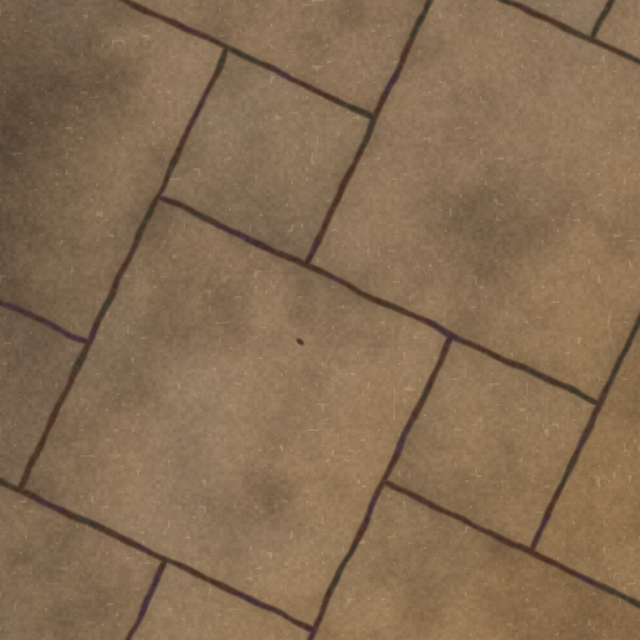
This texture is drawn by a WebGL 2 fragment shader. Its source:

```glsl
#version 300 es
precision highp float;
// Sandy stone paving of large and small squares in a tilted Pythagorean tiling.

uniform vec2 u_resolution;
out vec4 outColor;

const float SMALL_SIDE = 0.2545; // the large squares are twice as wide

float hash(vec2 p) {
    vec3 q = fract(vec3(p.xyx) * 0.1031);
    q += dot(q, q.yzx + 33.33);
    return fract((q.x + q.y) * q.z);
}

float noise(vec2 p) {
    vec2 i = floor(p), f = fract(p);
    f = f * f * (3.0 - 2.0 * f);
    return mix(mix(hash(i), hash(i + vec2(1, 0)), f.x),
               mix(hash(i + vec2(0, 1)), hash(i + vec2(1, 1)), f.x), f.y);
}

float fbm(vec2 p) {
    float sum = 0.0, amp = 0.5;
    for (int i = 0; i < 4; i++) {
        sum += amp * noise(p);
        p = mat2(1.6, 1.2, -1.2, 1.6) * p + 7.3;
        amp *= 0.5;
    }
    return sum / 0.9375;
}

float boxDistance(vec2 p, vec2 center, float halfSide) {
    vec2 d = abs(p - center) - halfSide;
    return max(d.x, d.y);
}

// x: distance to the nearest joint, yz: lattice cell, w: 1 for a small square
vec4 paving(vec2 p) {
    vec2 base = floor(vec2(2.0 * p.x + p.y, 2.0 * p.y - p.x) / 5.0);
    vec4 tile = vec4(1e3, 0, 0, 0);
    for (int j = -1; j <= 1; j++)
    for (int i = -1; i <= 1; i++) {
        vec2 cell = base + vec2(i, j);
        vec2 local = p - cell.x * vec2(2, 1) - cell.y * vec2(-1, 2);
        float large = boxDistance(local, vec2(1.0), 1.0);
        float small = boxDistance(local, vec2(0.5, -0.5), 0.5);
        if (large < tile.x) tile = vec4(large, cell, 0);
        if (small < tile.x) tile = vec4(small, cell, 1);
    }
    tile.x = -tile.x;
    return tile;
}

void main() {
    vec2 uv = gl_FragCoord.xy / u_resolution;
    vec2 p = vec2(uv.x, 1.0 - uv.y);
    float pixel = 1.0 / (u_resolution.y * SMALL_SIDE);

    // Tilted tile space, with slightly uneven joints
    vec2 q = mat2(0.904, -0.427, 0.427, 0.904) * (p - vec2(0.247, 0.306)) / SMALL_SIDE;
    vec2 wobble = vec2(noise(p * 28.0), noise(p * 28.0 + 51.0)) - 0.5;
    vec4 tile = paving(q + wobble * 0.02);
    float tone = hash(tile.yz * 3.7 + tile.w * 17.0 + 40.0);

    // Cloudy stone, offset per tile
    vec2 s = p + tone * 13.0;
    float cloud = fbm(s * 5.0);
    float mottling = fbm(s * 17.0 + 9.0);
    vec3 stone = mix(vec3(0.46, 0.37, 0.28), vec3(0.585, 0.475, 0.355),
                     smoothstep(0.22, 0.68, cloud * 0.65 + mottling * 0.35));
    vec3 pale = vec3(0.58, 0.49, 0.39);
    stone = mix(stone, pale, 0.45 * smoothstep(0.45, 0.75, fbm(s * 7.0 + 31.0)));
    stone = mix(stone, pale * 0.97, tile.w * 0.25);
    stone *= 0.975 + 0.05 * tone;

    // Uneven light: dim at the left, warm toward the lower right
    stone *= 1.0 - 0.34 * exp(-dot((p - vec2(-0.03, 0.2)) * vec2(5.5, 3.2),
                                   (p - vec2(-0.03, 0.2)) * vec2(5.5, 3.2)));
    stone *= 1.0 - 0.10 * smoothstep(0.25, 0.0, p.x) * smoothstep(0.3, 0.7, p.y);
    stone *= mix(vec3(0.99, 1.0, 1.02), vec3(1.05, 1.02, 0.93),
                 smoothstep(0.9, 1.9, p.x + p.y));

    // Fine grain and light grit
    float grain = noise(p * 150.0) * 0.6 + noise(p * 290.0 + 5.0) * 0.4 - 0.5;
    stone += grain * vec3(0.085, 0.08, 0.075);
    stone += 0.07 * smoothstep(0.86, 0.98, noise(p * 125.0 + 80.0));

    // Soft rim of dirt, then the dark joint with violet and green stains
    float edge = tile.x;
    stone *= 1.0 - 0.09 * exp(-edge * 16.0);
    float stain = noise(p * 23.0 + 3.0);
    vec3 joint = mix(vec3(0.24, 0.21, 0.16), vec3(0.29, 0.185, 0.14), smoothstep(0.2, 0.5, stain));
    joint = mix(joint, vec3(0.26, 0.18, 0.21), smoothstep(0.55, 0.8, stain));
    joint += grain * 0.08;
    float halfWidth = 0.016 + 0.008 * noise(p * 40.0 + 17.0);
    float seam = 1.0 - smoothstep(halfWidth - 0.012 - pixel * 0.5, halfWidth + 0.008 + pixel * 0.5, edge);
    vec3 color = mix(stone, joint, seam * 0.93);

    // Small dark chip near the center
    vec2 chip = (p - vec2(0.469, 0.534)) * vec2(1.0, 1.25);
    chip.y -= chip.x * 0.6;
    color = mix(color, vec3(0.25, 0.16, 0.12), 0.85 * smoothstep(0.009, 0.002, length(chip)));

    outColor = vec4(color, 1.0);
}
```
